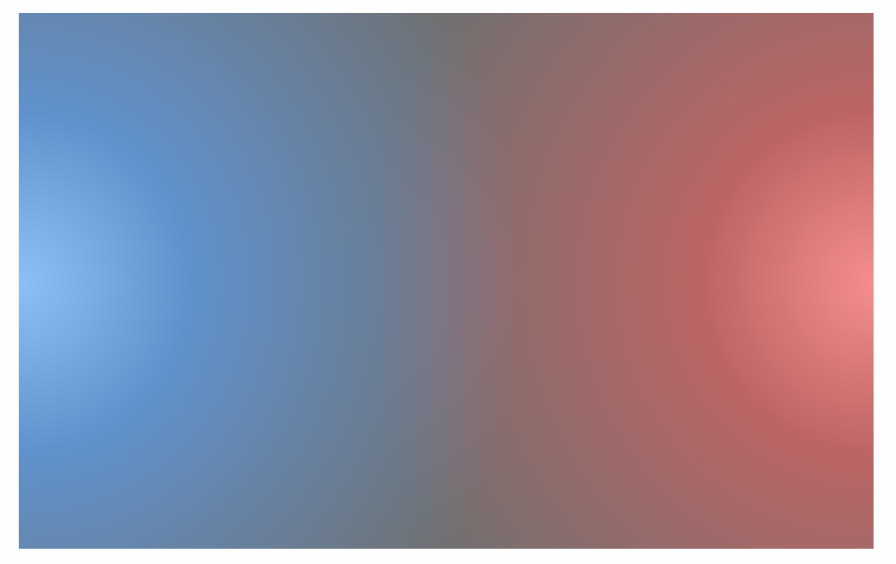
A Shadertoy shader for this background:

```glsl
#define PAPER vec3(0.995)
#define NEUTRAL vec3(0.44)
#define BLUE_TINT vec3(-0.065, 0.13, 0.36)
#define BLUE_CORE vec3(0.18, 0.18, 0.17)
#define RED_TINT vec3(0.30, -0.045, -0.045)
#define RED_CORE vec3(0.22, 0.16, 0.16)
#define PANEL_MIN vec2(0.021, 0.027)
#define PANEL_MAX vec2(0.975, 0.977)
#define CORE_RADIUS 0.19
#define TINT_RADIUS 0.565

// Wide coloured halo with a pale core inside it
vec3 glow(vec2 offset, vec3 tint, vec3 core) {
    float d = length(offset);
    float halo = clamp((TINT_RADIUS - d) / (TINT_RADIUS - CORE_RADIUS), 0.0, 1.0);
    float center = clamp(1.0 - d / CORE_RADIUS, 0.0, 1.0);
    return tint * halo + core * center;
}

// Antialiased coverage of the panel
float panelMask(vec2 uv) {
    vec2 inset = min(uv - PANEL_MIN, PANEL_MAX - uv) * iResolution.xy;
    vec2 coverage = clamp(inset + 0.5, 0.0, 1.0);
    return coverage.x * coverage.y;
}

void mainImage(out vec4 fragColor, in vec2 fragCoord) {
    vec2 uv = fragCoord / iResolution.xy;
    vec2 toWidth = vec2(1.0, iResolution.y / iResolution.x);

    // Glows sit halfway up the left and right panel edges
    vec2 blueOffset = (uv - vec2(PANEL_MIN.x, 0.5)) * toWidth;
    vec2 redOffset = (uv - vec2(PANEL_MAX.x, 0.5)) * toWidth;
    vec3 panel = NEUTRAL
        + glow(blueOffset, BLUE_TINT, BLUE_CORE)
        + glow(redOffset, RED_TINT, RED_CORE);

    fragColor = vec4(mix(PAPER, panel, panelMask(uv)), 1.0);
}
```
